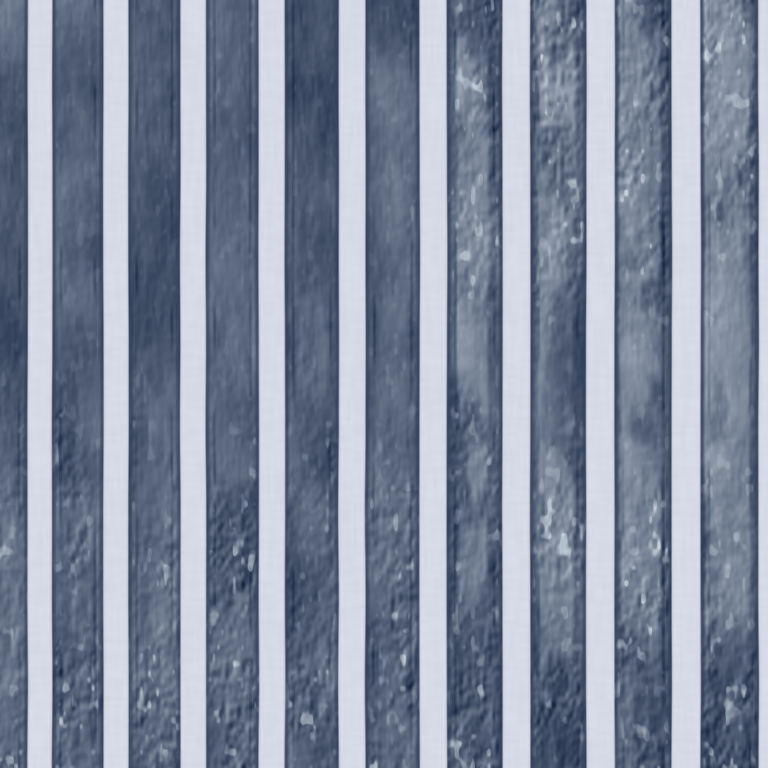
Reproduce this pattern procedurally as a Shadertoy shader.

```glsl
// Pale vertical bars, slowly widening to the right, over weathered blue slate slats.

float hash(vec2 p) {
    vec3 q = fract(p.xyx * 0.1031);
    q += dot(q, q.yzx + 33.33);
    return fract((q.x + q.y) * q.z);
}

float noise(vec2 p) {
    vec2 i = floor(p), f = fract(p);
    f = f * f * (3.0 - 2.0 * f);
    return mix(mix(hash(i), hash(i + vec2(1, 0)), f.x),
               mix(hash(i + vec2(0, 1)), hash(i + vec2(1, 1)), f.x), f.y);
}

float fbm(vec2 p) {
    float sum = 0.0, amp = 0.53;
    for (int i = 0; i < 4; i++) {
        sum += amp * noise(p);
        p = p * 2.03 + 17.3;
        amp *= 0.5;
    }
    return sum;
}

// Centre of bar k; the quadratic term widens the pitch
float barCentre(float k) {
    return 0.0521 + k * (0.0979 + 0.00091 * k);
}

// Inverse of barCentre
float barIndex(float x) {
    return (sqrt(0.0979 * 0.0979 + 0.00364 * (x - 0.0521)) - 0.0979) / 0.00182;
}

float flakes(vec2 p) {
    return 0.6 * noise(p * vec2(95, 62)) + 0.4 * noise(p * vec2(190, 120) + 31.0);
}

// Brightness of slat n at p; u runs from -1 to 1 across the slat
float slatTone(vec2 p, float n, float u) {
    vec2 q = p + vec2(n * 3.7 + 9.0, 5.0);
    float cloud = fbm(q * vec2(13, 7));
    float streak = noise(q * vec2(75, 9));
    float grain = noise(q * vec2(260, 45));

    // Faded strip on the right-hand slats, ragged at its lower end
    float foot = 0.08 + 0.13 * hash(vec2(n, 4.0)) + 0.10 * (streak - 0.5);
    float reach = 0.52 + 0.08 * (n - 5.0) + 0.25 * (cloud - 0.5);
    float faded = step(4.5, n) * smoothstep(foot - 0.02, foot + 0.05, p.y)
                * (1.0 - smoothstep(reach - 0.08, reach + 0.12, abs(u + 0.08)));
    float stain = smoothstep(0.56, 0.70, fbm(q * vec2(17, 9) + 40.0));
    faded *= 1.0 - 0.75 * stain;

    // Faint worn areas on the other slats
    float worn = step(2.5, n) * step(n, 4.5) * (1.0 - smoothstep(0.3, 0.8, abs(u)))
               * smoothstep(0.42, 0.52, p.y) * (1.0 - smoothstep(0.58, 0.65, p.y));
    worn += step(n, 0.5) * smoothstep(0.88, 1.0, p.y) * 0.8;

    // Chipped, gritty zones: low down, and high up on the right
    float low = 1.0 - smoothstep(0.25, 0.55, p.y + 0.35 * (cloud - 0.5));
    float high = smoothstep(0.50, 0.62, p.x) * smoothstep(0.50, 0.75, p.y);
    float patches = smoothstep(0.42, 0.62, fbm(q * vec2(18, 10) + 8.0));
    float grit = 0.16 + 0.84 * max(low, high) * (0.35 + 0.65 * patches);

    float relief = flakes(q) - flakes(q + vec2(0.0035, -0.004));
    float glint = smoothstep(0.66, 0.84, flakes(q * vec2(1.0, 0.8) + 3.0));

    float tone = 0.27 + 0.55 * (cloud - 0.5) + 0.12 * (streak - 0.5) + 0.10 * (grain - 0.5);
    tone += 0.29 * faded + 0.16 * worn + 0.05 * low;
    tone += grit * (0.75 * relief + 0.50 * glint);
    return tone - 0.10 * (1.0 - smoothstep(0.0, 0.13, p.y)) * smoothstep(0.5, 0.7, p.x);
}

void mainImage(out vec4 fragColor, in vec2 fragCoord) {
    vec2 uv = fragCoord / iResolution.xy;
    float soft = max(0.0014, 0.8 / iResolution.x);

    // Signed distance to the nearest bar edge
    float k = barIndex(uv.x);
    float bar = round(k);
    float wobble = 0.0012 * (noise(vec2(bar * 7.0 + 20.0, uv.y * 9.0)) - 0.5);
    float edge = abs(uv.x - barCentre(bar) + wobble) - 0.0160 - 0.00036 * bar;

    // Slate slats with a dark rim and a broken inner groove
    float u = (fract(k) - 0.5) / 0.34;
    float tone = slatTone(uv, floor(k), u);
    float rim = 1.0 - smoothstep(0.002, 0.007, edge);
    float groove = 1.0 - smoothstep(0.0008, 0.0028, abs(edge - 0.011));
    groove *= smoothstep(0.4, 0.7, noise(vec2(bar * 5.0 + 30.0, uv.y * 14.0)));
    tone = mix(tone, 0.07, 0.65 * rim);
    tone -= 0.13 * groove;
    vec3 slate = mix(vec3(0.155, 0.21, 0.315), vec3(0.70, 0.74, 0.79), clamp(tone, -0.12, 1.15));

    // Pale bars with a fine woven grain
    float thread = noise(uv * vec2(240, 30)) + noise(uv * vec2(60, 200)) - 1.0;
    vec3 pale = vec3(0.84, 0.855, 0.905) + 0.016 * thread;
    pale -= 0.05 * smoothstep(-0.004, 0.0, edge);

    fragColor = vec4(mix(pale, slate, smoothstep(-soft, soft, edge)), 1.0);
}
```
